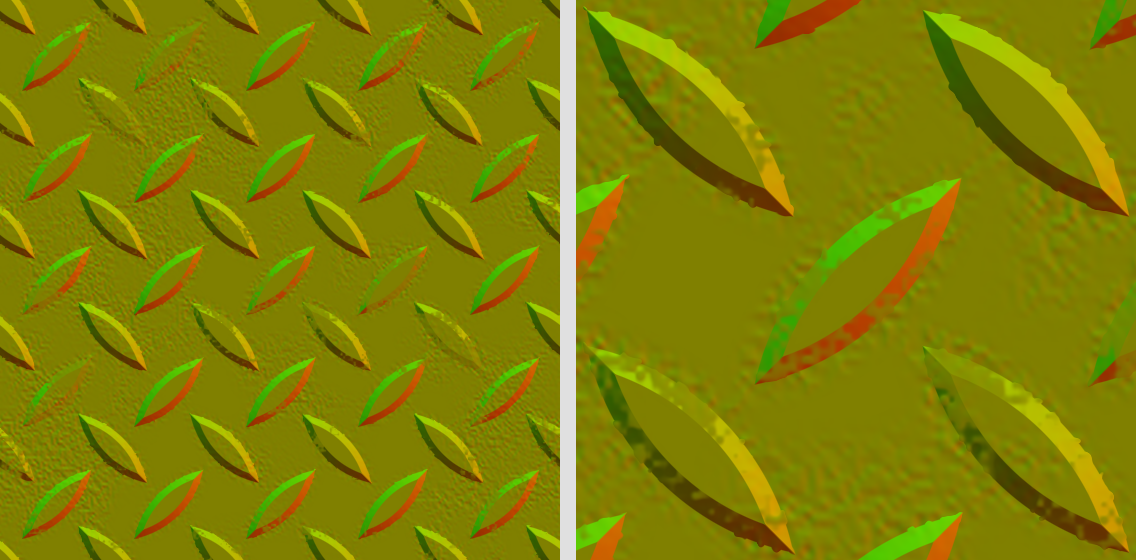
Left: the whole. Right: its middle third, enlarged.
Reproduce this texture map procedurally as a Shadertoy shader.

```glsl
// Tread plate as a two-channel normal map: slope x in red, slope y in green.
// Bevelled lens studs lean alternately on two interleaved 5 by 5 grids;
// wrapped noise adds grainy patches, ragged rims and a few worn studs.

const float REPEATS = 5.0;
const float HALF_LENGTH = 0.435;   // stud sizes in grid cells
const float HALF_WIDTH = 0.13;
const float BEVEL = 0.058;
const float BEVEL_SLOPE = 0.325;
const float GRAIN_CELLS = 210.0;
const float GRAIN_SLOPE = 0.15;

float hash(vec2 p) {
    vec3 q = fract(p.xyx * vec3(0.1031, 0.1030, 0.0973));
    q += dot(q, q.yzx + 33.33);
    return fract((q.x + q.y) * q.z);
}

// Value noise that wraps after a whole number of cells
float noise(vec2 p, float period) {
    vec2 i = floor(p), f = fract(p);
    f = f * f * (3.0 - 2.0 * f);
    vec2 a = mod(i, period), b = mod(i + 1.0, period);
    return mix(mix(hash(a), hash(vec2(b.x, a.y)), f.x),
               mix(hash(vec2(a.x, b.y)), hash(b), f.x), f.y);
}

float patches(vec2 uv, float scale) {
    return 0.6 * noise(uv * scale, scale)
         + 0.4 * noise(uv * scale * 3.0, scale * 3.0);
}

vec2 grainSlope(vec2 uv) {
    vec2 p = uv * GRAIN_CELLS, e = vec2(0.5, 0.0);
    return vec2(noise(p - e.xy, GRAIN_CELLS) - noise(p + e.xy, GRAIN_CELLS),
                noise(p - e.yx, GRAIN_CELLS) - noise(p + e.yx, GRAIN_CELLS));
}

// Lens of two arcs along a unit axis: outward normal in xy, distance in z
vec3 lens(vec2 p, vec2 axis, float aa) {
    vec2 across = vec2(-axis.y, axis.x);
    vec2 q = vec2(dot(p, axis), dot(p, across));
    float radius = (HALF_LENGTH * HALF_LENGTH + HALF_WIDTH * HALF_WIDTH)
                 / (2.0 * HALF_WIDTH);
    vec2 fromCentre = vec2(q.x, abs(q.y) + radius - HALF_WIDTH);
    float reach = length(fromCentre);
    float side = clamp(q.y / aa, -1.0, 1.0);
    vec2 n = vec2(fromCentre.x, fromCentre.y * side) / reach;
    return vec3(axis * n.x + across * n.y, reach - radius);
}

// Stud slope in xy, roughness around its rim in z
vec3 stud(vec2 grid, vec2 axis, vec2 uv, float grain, float aa) {
    vec2 id = mod(floor(grid), REPEATS);
    vec3 shape = lens(fract(grid) - 0.5, axis, aa);

    // Small teeth along the outer rim
    float d = shape.z - 0.03 * max(grain - 0.6, 0.0);
    float bevel = smoothstep(aa, -aa, d)
                * smoothstep(-BEVEL - aa, -BEVEL + aa, shape.z);

    // Some studs are rubbed away in speckled areas
    float age = smoothstep(0.6, 1.0, hash(id + axis * 7.0 + 11.0));
    float wear = patches(uv, 14.0) + 0.35 * (grain - 0.5) + 0.4 * age;
    wear = smoothstep(0.66, 0.9, wear);

    float rim = smoothstep(0.1, 0.0, shape.z)
              * smoothstep(-BEVEL - 0.02, 0.0, shape.z);
    return vec3(shape.xy * bevel * BEVEL_SLOPE * (1.0 - 0.75 * wear),
                rim * (0.45 + 0.5 * wear) * (1.0 - 0.6 * bevel));
}

void mainImage(out vec4 fragColor, in vec2 fragCoord) {
    vec2 uv = fragCoord / iResolution.xy;
    float aa = 0.8 * REPEATS / iResolution.y;
    float grain = noise(uv * GRAIN_CELLS, GRAIN_CELLS);

    // Rising studs sit in cell centres, falling studs on cell corners
    vec2 grid = uv * REPEATS - vec2(0.006, -0.004);
    vec3 rising = stud(grid, vec2(0.7071, 0.7071), uv, grain, aa);
    vec3 falling = stud(grid + 0.5, vec2(0.7071, -0.7071), uv, grain, aa);

    // Rough patches on the flat plate
    float rough = smoothstep(0.42, 0.78, patches(uv, 6.0));
    float onBevel = length(rising.xy + falling.xy) / BEVEL_SLOPE;
    rough = rough * (1.0 - 0.6 * onBevel) + rising.z + falling.z;

    vec2 slope = rising.xy + falling.xy
               + grainSlope(uv) * GRAIN_SLOPE * min(rough, 1.0);
    fragColor = vec4(clamp(0.5 + slope, 0.0, 1.0), 0.0, 1.0);
}
```
